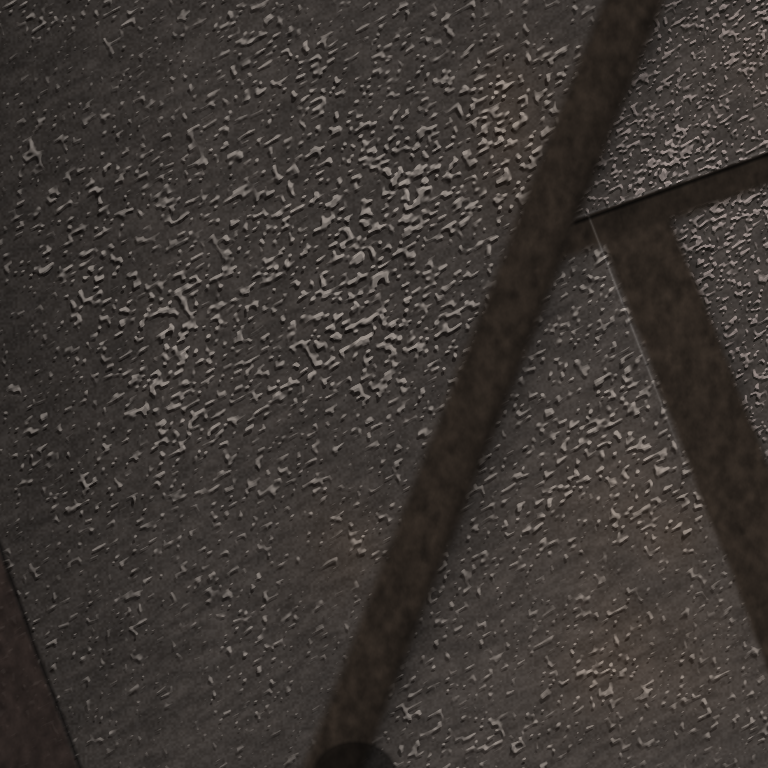
Reproduce this texture procedurally as a three.js fragment shader.

```glsl
varying vec2 vUv;

float hash(vec2 p) {
  vec3 q = fract(p.xyx * vec3(0.1031, 0.1030, 0.0973));
  q += dot(q, q.yzx + 33.33);
  return fract((q.x + q.y) * q.z);
}

float noise(vec2 p) {
  vec2 cell = floor(p);
  vec2 f = fract(p);
  f = f * f * (3.0 - 2.0 * f);
  float low = mix(hash(cell), hash(cell + vec2(1.0, 0.0)), f.x);
  float high = mix(hash(cell + vec2(0.0, 1.0)), hash(cell + 1.0), f.x);
  return mix(low, high, f.y);
}

float fbm(vec2 p) {
  float sum = 0.0;
  float weight = 0.53;
  for (int i = 0; i < 4; i++) {
    sum += weight * noise(p);
    p = mat2(1.6, 1.2, -1.2, 1.6) * p + 7.3;
    weight *= 0.5;
  }
  return sum;
}

vec2 rotate(vec2 p, float angle) {
  float c = cos(angle);
  float s = sin(angle);
  return vec2(c * p.x + s * p.y, c * p.y - s * p.x);
}

// Signed distance to a line, positive on the right of a -> b
float sideOf(vec2 p, vec2 a, vec2 b) {
  vec2 d = normalize(b - a);
  return dot(p - a, vec2(d.y, -d.x));
}

float band(float dist, float halfWidth, float soft) {
  return 1.0 - smoothstep(halfWidth - soft, halfWidth + soft, abs(dist));
}

float blob(vec2 p, vec2 center, vec2 radius) {
  vec2 q = (p - center) / radius;
  return exp(-dot(q, q));
}

// Slanted flecks: bright crests with a dark lee side
float flecks(vec2 p, float scale, float density) {
  vec2 q = rotate(p, 0.5) * scale * vec2(0.72, 1.2);
  q += 0.7 * noise(q * 0.4);
  float threshold = mix(0.80, 0.50, density);
  float crest = smoothstep(threshold, threshold + 0.28, noise(q));
  float lee = smoothstep(threshold, threshold + 0.28, noise(q + vec2(0.5, 0.9)));
  return crest - 0.36 * lee;
}

void main() {
  vec2 p = vUv;
  float patches = fbm(p * 9.0);
  float streaks = fbm(rotate(p, 0.5) * vec2(35.0, 110.0));

  // Line layout
  float mainSide = sideOf(p, vec2(0.432, 0.0), vec2(0.823, 1.0));
  float branchSide = sideOf(p, vec2(1.048, 0.134), vec2(0.823, 0.714));
  float ledgeDepth = sideOf(p, vec2(0.768, 0.72), vec2(1.0, 0.802));
  float cornerSide = sideOf(p, vec2(0.104, 0.0), vec2(0.0, 0.29));
  float rightPart = smoothstep(0.0, 0.04, mainSide);
  float belowLedge = smoothstep(-0.002, 0.002, ledgeDepth);
  float rightPanel = belowLedge * smoothstep(0.03, 0.05, branchSide);
  float finePart = rightPart * max(1.0 - belowLedge, rightPanel);

  // Fleck density
  float leftDensity = 0.12 + 0.62 * blob(p, vec2(0.42, 0.64), vec2(0.36, 0.30));
  leftDensity += 0.3 * blob(p, vec2(0.68, 0.95), vec2(0.13, 0.2));
  float rightDensity = mix(0.25, 0.72, smoothstep(0.1, 0.65, p.y));
  rightDensity = mix(rightDensity, 0.85, finePart);
  float density = mix(leftDensity, rightDensity, rightPart);
  density = clamp(density + 0.9 * (patches - 0.5), 0.0, 1.0);

  // Stone surface
  vec3 stone = vec3(0.205, 0.188, 0.177) * (0.78 + 0.44 * streaks);
  stone *= 0.88 + 0.24 * smoothstep(0.0, 0.3, p.x);
  stone *= 1.0 + 0.12 * rightPart;
  float warmth = blob(p, vec2(0.84, 0.22), vec2(0.16, 0.2));
  warmth += 0.8 * blob(p, vec2(0.45, 0.28), vec2(0.07, 0.08));
  warmth += 0.7 * blob(p, vec2(0.68, 0.86), vec2(0.07, 0.16));
  warmth += 0.7 * blob(p, vec2(0.98, 0.9), vec2(0.08, 0.06));
  stone += warmth * patches * vec3(0.055, 0.032, 0.012);
  float coarse = flecks(p, 185.0, density);
  float fine = flecks(p + 3.7, 260.0, density);
  vec3 fleckColor = mix(vec3(0.37, 0.355, 0.34), vec3(0.36, 0.33, 0.325), finePart);
  stone += fleckColor * mix(coarse, fine, finePart) * mix(0.6, 1.0, density);
  stone += 0.05 * (noise(p * 330.0) - 0.5);

  // Dark bars and their soft shadows
  float mottle = fbm(p * vec2(85.0, 65.0));
  vec3 barColor = vec3(0.162, 0.136, 0.115) * (0.65 + 0.7 * mottle);
  float wobble = 0.008 * (patches - 0.5);
  float mainBar = band(mainSide + wobble, 0.036, 0.009);
  float branch = band(branchSide + wobble, 0.047, 0.006) * belowLedge;
  branch *= smoothstep(0.025, 0.045, mainSide);
  float ledge = belowLedge * (1.0 - smoothstep(0.033, 0.05, ledgeDepth));
  ledge *= smoothstep(0.028, 0.038, mainSide);
  float shadow = rightPart * exp(-max(mainSide - 0.03, 0.0) * 38.0);
  stone *= 1.0 - 0.45 * shadow;
  stone *= 1.0 - 0.25 * rightPanel * exp(-max(branchSide - 0.045, 0.0) * 70.0);
  vec3 color = mix(stone, barColor * 1.08, branch);
  color = mix(color, barColor * 0.9, ledge);
  color = mix(color, barColor, mainBar);
  color *= 1.0 - 0.28 * band(mainSide - 0.031, 0.006, 0.012);

  // Thin rims beside the branch and above the ledge
  float pastMain = smoothstep(0.03, 0.04, mainSide);
  float branchRim = band(branchSide + 0.051, 0.001, 0.0022) * belowLedge * pastMain;
  color += 0.14 * branchRim * smoothstep(0.3, 0.6, p.y);
  color *= 1.0 - 0.7 * pastMain * band(ledgeDepth - 0.003, 0.002, 0.003);
  color += 0.08 * pastMain * band(ledgeDepth + 0.003, 0.001, 0.002);

  // Lower left corner and its crack
  float corner = 1.0 - smoothstep(-0.008, 0.003, cornerSide);
  vec3 cornerColor = vec3(0.158, 0.128, 0.117) * (0.65 + 0.7 * mottle);
  color = mix(color, cornerColor, 0.85 * corner);
  color *= 1.0 - 0.6 * band(cornerSide + wobble, 0.002, 0.004);

  // Dark mound at the bottom
  float mound = length((p - vec2(0.462, -0.01)) / vec2(0.052, 0.042));
  color *= 1.0 - 0.45 * (1.0 - smoothstep(0.85, 1.1, mound));
  color *= 1.0 - 0.4 * band(mound - 1.0, 0.05, 0.1);

  gl_FragColor = vec4(clamp(color, 0.0, 1.0), 1.0);
}
```
